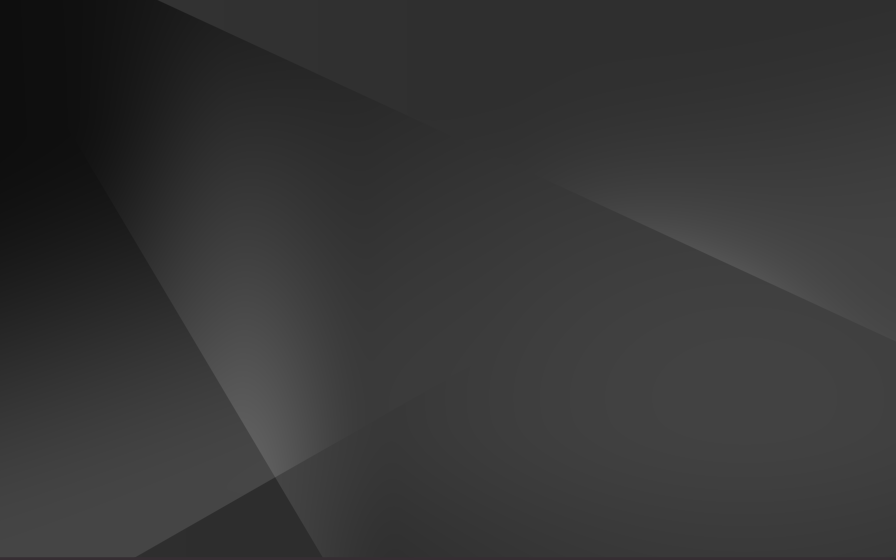
Give the GLSL for this background, as a Shadertoy shader.

```glsl
// Charcoal backdrop of overlapping planes with soft glows along diagonal creases.

// Signed distance to the line a-b, positive on the left when going from a to b.
float side(vec2 p, vec2 a, vec2 b) {
    vec2 d = normalize(b - a);
    return d.x * (p.y - a.y) - d.y * (p.x - a.x);
}

// Smoothed half-plane mask, one canvas pixel wide.
float mask(float s) {
    float w = 0.75 / iResolution.y;
    return smoothstep(-w, w, s);
}

void mainImage(out vec4 fragColor, in vec2 fragCoord) {
    vec2 p = fragCoord / iResolution.xy * vec2(1.6, 1.0);

    // Three creases: long upper slope, steep left edge, rising lower edge
    float slope = side(p, vec2(0.281, 1.0), vec2(1.6, 0.39));
    float steep = side(p, vec2(0.233, 0.583), vec2(0.579, 0.0));
    float rise = side(p, vec2(0.233, 0.0), vec2(0.896, 0.379));
    float aboveRise = mask(rise);

    // Left plane: near black at the top, lighter toward the lower right
    float left = 0.055 + 0.215 * (1.0 - smoothstep(0.0, 0.75, p.y - 0.3 * p.x));
    left += 0.05 * p.x * p.y;
    float corner = 0.175 + 0.05 * max(0.0, 0.4 - p.x);
    float leftPlane = mix(corner, left, aboveRise);

    // Central plane: wide elliptical light from the lower right
    vec2 q = p - vec2(1.33, 0.29);
    float center = 0.05 + 0.21 * exp(-0.55 * q.x * q.x - 1.3 * q.y * q.y);
    center -= 0.015 * (1.0 - smoothstep(0.0, 0.25, p.y));
    center += 0.018 * aboveRise * (1.0 - smoothstep(0.55, 0.9, p.x))
            * (1.0 - smoothstep(0.0, 0.4, rise));

    // Beam beside the steep edge, dimmer below the rising edge
    float beam = 0.25 * pow(max(1.0 - p.y, 0.0), 1.5);
    beam *= 1.0 - smoothstep(0.42, mix(0.72, 0.67, aboveRise), p.x);
    center += beam * mix(0.5, 1.0, aboveRise);
    center = mix(left, center, smoothstep(0.10, 0.42, p.x));

    // Upper plane with a highlight resting on the slope
    float upper = 0.185 + 0.07 * (1.0 - smoothstep(0.15, 0.62, p.y - 0.25 * p.x));
    upper += 0.01 * (1.0 - smoothstep(0.3, 0.85, p.x));
    float highlight = smoothstep(0.9, 1.28, p.x) * (1.0 - 0.65 * smoothstep(1.3, 1.6, p.x));
    upper += 0.075 * highlight * exp(-max(slope, 0.0) / 0.07);

    float shade = mix(leftPlane, center, mask(steep));
    shade = mix(shade, upper, mask(slope));

    // Faint warm hairline at the bottom
    vec3 color = mix(vec3(shade), vec3(0.21, 0.18, 0.20), 1.0 - mask(p.y - 0.005));
    fragColor = vec4(color, 1.0);
}
```
